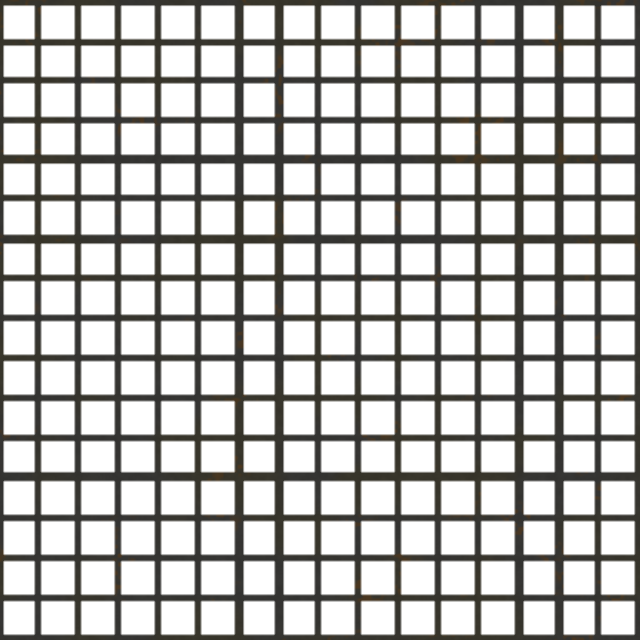
This pattern is drawn by a three.js fragment shader. Its source:

```glsl
// Dark metal grid of 16 by 16 white openings, with uneven bars and faint rust.
varying vec2 vUv;

// Lengths are in cells, one cell being 1/16 of the canvas.
const float CELLS = 16.0;
const float BAR_BEFORE = 0.125;  // bar part left of or above its grid line
const float BAR_AFTER = 0.021;   // bar part right of or below its grid line
const float EXTRA = 0.0625;      // added thickness of a wide bar
const float SLIP = 0.056;        // downward slip of the top rows, per step
const float INSET = 0.006;
const float CORNER = 0.035;
const float SOFT = 0.054;        // width of the blurred edge
const float WIDE_PERIOD = 7.0;   // columns between pairs of wide bars

const vec3 OPENING = vec3(1.0);
const vec3 OLIVE = vec3(0.215, 0.205, 0.165);
const vec3 STEEL = vec3(0.205, 0.203, 0.195);
const vec3 RUST = vec3(0.34, 0.22, 0.09);

float hash(vec2 p) {
  return fract(sin(dot(p, vec2(127.1, 311.7))) * 43758.5453);
}

float noise(vec2 p) {
  vec2 i = floor(p);
  vec2 f = fract(p);
  f = f * f * (3.0 - 2.0 * f);
  return mix(mix(hash(i), hash(i + vec2(1.0, 0.0)), f.x),
             mix(hash(i + vec2(0.0, 1.0)), hash(i + vec2(1.0, 1.0)), f.x), f.y);
}

// 1 when line k has the given index, else 0.
float isLine(float k, float index) {
  return 1.0 - step(0.5, abs(k - index));
}

// Extent of the vertical bar on line k: left edge, right edge.
vec2 columnBar(float k) {
  float wide = 1.0 - step(1.5, mod(k + 1.0, WIDE_PERIOD));
  return vec2(-BAR_BEFORE, BAR_AFTER + EXTRA * wide);
}

// Extent of the horizontal bar on line k, counted downward: top edge, bottom edge.
vec2 rowBar(float k) {
  float slip = SLIP * (step(k, 1.5) + step(k, 3.5));
  float wideBelow = isLine(k, 4.0) + isLine(k, 6.0);
  float wideAbove = isLine(k, 12.0);
  return vec2(-BAR_BEFORE - EXTRA * wideAbove,
              BAR_AFTER + EXTRA * wideBelow) + slip;
}

float roundedBox(vec2 p, vec2 halfSize, float radius) {
  vec2 q = abs(p) - halfSize + radius;
  return length(max(q, 0.0)) + min(max(q.x, q.y), 0.0) - radius;
}

vec3 metal(vec2 p) {
  vec3 color = mix(OLIVE, STEEL, smoothstep(0.25, 0.75, noise(p * 0.9 + 3.0)));
  color *= 0.94 + 0.08 * noise(p * 7.0) + 0.04 * noise(p * 23.0);
  float patches = smoothstep(0.62, 0.9, noise(p * 1.3 + 17.0));
  float specks = smoothstep(0.45, 0.9, noise(p * 9.0 + 41.0));
  return mix(color, RUST, 0.6 * patches * specks);
}

void main() {
  // Cells count rightward and downward from the upper left.
  vec2 p = vec2(vUv.x, 1.0 - vUv.y) * CELLS;
  vec2 cell = floor(p);

  // Each opening spans from the bars before it to the bars after it.
  vec2 nearEdge = vec2(columnBar(cell.x).y, rowBar(cell.y).y) + INSET;
  vec2 farEdge = 1.0 + vec2(columnBar(cell.x + 1.0).x, rowBar(cell.y + 1.0).x) - INSET;
  vec2 center = 0.5 * (nearEdge + farEdge);
  float d = roundedBox(fract(p) - center, 0.5 * (farEdge - nearEdge), CORNER);

  float opening = clamp(0.5 - d / SOFT, 0.0, 1.0);
  gl_FragColor = vec4(mix(metal(p), OPENING, opening), 1.0);
}
```
